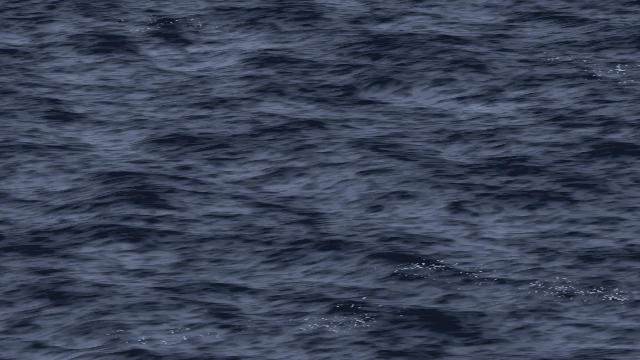
This texture is drawn by a Shadertoy shader. Its source:

```glsl
// Dark blue-grey open sea: wind-driven wave faces, fine ripples and scattered foam.

const vec3 DEEP_WATER = vec3(0.065, 0.094, 0.156);
const vec3 PALE_WATER = vec3(0.435, 0.477, 0.578);
const vec3 FOAM_COLOR = vec3(0.620, 0.660, 0.735);

const int   LAYERS       = 5;
const vec2  SWELL_SIZE   = vec2(0.62, 0.145);  // cell of the largest layer, in canvas heights
const vec2  LAYER_SHRINK = vec2(0.49, 0.45);   // size ratio between layers
const float STEEPNESS    = 0.80;               // sharpness of the upper edge of a dark face
const float RIDE         = 0.22;               // how far small waves follow larger ones
const float MEAN_TONE    = 0.44;
const float CREST_SHARP  = 9.0;                // thinness of the pale crest lines
const float CREST_MEAN   = 0.40;
const float CREST_TONE   = 0.28;
const float FOAM_HEIGHT  = 0.034;

// Contrast and tilt of each layer, from swell to grain
const float CONTRAST[LAYERS] = float[](0.36, 0.56, 0.56, 0.52, 0.42);
const float TILT[LAYERS]     = float[](-0.04, -0.07, -0.03, 0.06, 0.10);

// Foam drifts: centre x, centre y, half length, slope
const int  DRIFTS = 6;
const vec4 DRIFT[DRIFTS] = vec4[](
    vec4(1.63, 0.190, 0.20, -0.08), vec4(1.23, 0.240, 0.18, -0.04),
    vec4(0.95, 0.120, 0.18, 0.14),  vec4(0.50, 0.080, 0.28, 0.12),
    vec4(1.66, 0.810, 0.20, -0.10), vec4(0.48, 0.925, 0.22, -0.12));
const float DRIFT_STRENGTH[DRIFTS] = float[](1.0, 0.90, 0.75, 0.50, 0.65, 0.50);

// Turns the noise lattice away from the canvas axes
const mat2 LATTICE_TURN = mat2(0.8, 0.6, -0.6, 0.8);

vec2 hash22(vec2 p) {
    vec3 q = fract(p.xyx * vec3(0.1031, 0.1030, 0.0973));
    q += dot(q, q.yzx + 33.33);
    return fract((q.xx + q.yz) * q.zy);
}

float cornerSlope(vec2 cell, vec2 corner, vec2 f) {
    return dot(hash22(cell + corner) * 2.0 - 1.0, f - corner);
}

float gradientNoise(vec2 p) {
    p = LATTICE_TURN * p;
    vec2 cell = floor(p), f = fract(p);
    vec2 w = f * f * f * (f * (f * 6.0 - 15.0) + 10.0);
    float low  = mix(cornerSlope(cell, vec2(0, 0), f), cornerSlope(cell, vec2(1, 0), f), w.x);
    float high = mix(cornerSlope(cell, vec2(0, 1), f), cornerSlope(cell, vec2(1, 1), f), w.x);
    return mix(low, high, w.y);
}

// Noise pushed along y by itself: soft below, abrupt dark-to-light edge above
float steepWave(vec2 p) {
    float n = gradientNoise(p);
    n = gradientNoise(p + vec2(0.0, STEEPNESS * n));
    return gradientNoise(p + vec2(0.0, STEEPNESS * n));
}

float waterTone(vec2 p) {
    float tone = MEAN_TONE;
    vec2 size = SWELL_SIZE;
    p.y += 0.03 * gradientNoise(p * vec2(2.6, 4.0) + 7.7);
    for (int i = 0; i < LAYERS; i++) {
        vec2 q = vec2(p.x, p.y - TILT[i] * p.x) / size + float(i) * vec2(17.3, 31.7) + 40.0;
        float wave = steepWave(q);
        float crest = i > 0 ? exp(-CREST_SHARP * abs(wave)) - CREST_MEAN : 0.0;
        tone += CONTRAST[i] * (wave + CREST_TONE * crest);
        p.y += RIDE * size.y * wave;
        size *= LAYER_SHRINK;
    }
    return tone;
}

float foamDensity(vec2 p) {
    float density = 0.0;
    p.y += 0.07 * gradientNoise(p * vec2(6.0, 8.0) + 21.9);
    for (int i = 0; i < DRIFTS; i++) {
        vec2 d = p - DRIFT[i].xy;
        d.y -= DRIFT[i].w * d.x;
        d /= vec2(DRIFT[i].z, FOAM_HEIGHT);
        density = max(density, DRIFT_STRENGTH[i] * exp(-dot(d, d)));
    }
    return density;
}

// Fine flecks gathered along thin torn threads
float foamSpecks(vec2 p, float density) {
    float clumps = gradientNoise(p / vec2(0.040, 0.013) + 12.4);
    float flecks = gradientNoise(p / vec2(0.010, 0.0050) + 55.8);
    float thread = exp(-10.0 * abs(gradientNoise(p / vec2(0.13, 0.030) + 83.2)));
    float threshold = mix(0.50, 0.08, density);
    return smoothstep(threshold, threshold + 0.40, 0.7 * clumps + 0.9 * flecks + 0.25 * thread)
         * smoothstep(0.02, 0.5, density);
}

void mainImage(out vec4 fragColor, in vec2 fragCoord) {
    vec2 p = fragCoord / iResolution.y;
    vec2 uv = fragCoord / iResolution.xy;

    // Waves shrink slightly with distance
    vec2 sea = vec2(p.x - 0.9, p.y) * mix(0.88, 1.15, p.y);
    float tone = waterTone(sea);

    // Broad light, a little stronger in the left centre
    vec2 fromLight = uv - vec2(0.42, 0.55);
    tone += 0.045 - 0.28 * dot(fromLight, fromLight);

    float density = foamDensity(p);
    tone += 0.08 * density;
    vec3 color = mix(DEEP_WATER, PALE_WATER, clamp(tone, 0.0, 1.15));
    color = mix(color, FOAM_COLOR, 0.9 * foamSpecks(p, density));
    fragColor = vec4(color, 1.0);
}
```
